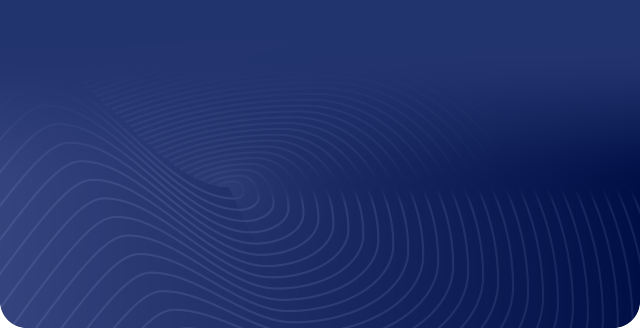
Write a WebGL 2 fragment shader that draws this background.

```glsl
#version 300 es
precision highp float;

#define LINE_HALF_WIDTH 0.27
#define LINE_STRENGTH 0.21
#define UPPER_STRENGTH 0.11
#define GLOW_STRENGTH 0.13
#define CORNER_RADIUS 8.2
#define CANVAS vec2(195.4, 100.0)
#define FOCUS vec2(69.8, 42.9)
#define RING_STEP vec2(1.65, -1.6)
#define CREST vec2(3.55, 84.8)
#define CREST_STEP vec2(3.55, -5.66)
#define VALLEY_STEP vec2(1.65, -3.43)

uniform vec2 u_resolution;
out vec4 fragColor;

const vec3 TOP_BLUE = vec3(0.135, 0.203, 0.432);
const vec3 LEFT_BLUE = vec3(0.208, 0.265, 0.492);
const vec3 RIGHT_NAVY = vec3(0.0, 0.06, 0.275);
const vec3 LINE_BLUE = vec3(0.46, 0.53, 0.73);

// Height of the n-th wave: a steep left flank, a crest, then a slope to the valley
float waveHeight(float x, float n) {
    vec2 crest = CREST + n * CREST_STEP;
    vec2 valley = FOCUS + n * VALLEY_STEP;
    float flank = 1.45 * min(x - crest.x, 0.0);
    float drop = sqrt(flank * flank + 231.0) - 15.2;
    float slope = smoothstep(0.0, 1.0, (x - crest.x) / (valley.x - crest.x));
    return mix(crest.y, valley.y, slope) - drop;
}

// True when a point lies outside the n-th ring, an oval with four unequal radii
bool outsideRing(vec2 offset, float n) {
    vec2 q = offset - n * RING_STEP;
    vec2 radii = n * vec2(q.x > 0.0 ? 2.92 : 6.1, q.y > 0.0 ? 3.38 : 1.83);
    q /= radii;
    return dot(q, q) > 1.0;
}

// Waves fill the lower left, rings the rest
bool inWaves(vec2 p) {
    vec2 d = p - FOCUS;
    if (d.y < 0.0) return d.x < d.y * VALLEY_STEP.x / VALLEY_STEP.y;
    return d.x < 0.0 && p.y < waveHeight(p.x, 0.0);
}

// Continuous line index at a point, by bisection
float lineIndex(vec2 p, bool waves) {
    float low = 0.0;
    float high = waves ? 25.0 : 64.0;
    for (int i = 0; i < 22; i++) {
        float n = 0.5 * (low + high);
        bool beyond = waves ? p.y < waveHeight(p.x, n) : outsideRing(p - FOCUS, n);
        if (beyond) low = n; else high = n;
    }
    return 0.5 * (low + high);
}

float lineOpacity(vec2 p, bool waves) {
    if (waves) return LINE_STRENGTH * (1.0 - smoothstep(40.0, 78.0, p.y));
    float lower = 1.0 - smoothstep(36.5, 43.7, p.y);
    lower *= mix(1.0, 0.72, smoothstep(80.0, 190.0, p.x));
    float upper = smoothstep(41.0, 46.0, p.y) * (1.0 - smoothstep(62.0, 81.0, p.y));
    upper *= 1.0 - smoothstep(95.0, 165.0, p.x);
    upper *= max(smoothstep(42.0, 54.0, p.y), 1.0 - smoothstep(72.0, 95.0, p.x));
    return LINE_STRENGTH * lower + UPPER_STRENGTH * upper;
}

void main() {
    vec2 p = gl_FragCoord.xy / u_resolution * CANVAS;
    float pixel = CANVAS.y / u_resolution.y;

    // Side to side gradient that fades into a flat top
    vec3 side = mix(LEFT_BLUE, RIGHT_NAVY, p.x / CANVAS.x);
    vec3 color = mix(side, TOP_BLUE, smoothstep(41.0, 87.0, p.y));

    // Soft light where the lines gather
    bool waves = inWaves(p);
    vec2 d = p - FOCUS;
    float glow = exp(-length(d * vec2(0.07, 0.11)));
    if (!waves) color = mix(color, LINE_BLUE, GLOW_STRENGTH * glow);

    // Contour lines of even width
    float n = lineIndex(p, waves);
    float density = max(length(vec2(dFdx(n), dFdy(n))) / pixel, 0.0001);
    float dist = abs(fract(n + 0.5) - 0.5) / density;
    float edge = 0.75 * pixel;
    float line = 1.0 - smoothstep(LINE_HALF_WIDTH - 0.5 * edge, LINE_HALF_WIDTH + edge, dist);
    line *= 1.0 - smoothstep(0.3, 0.8, density * pixel);
    line *= smoothstep(0.3, 0.8, n);
    color = mix(color, LINE_BLUE, line * lineOpacity(p, waves));

    // Rounded lower corners
    vec2 corner = vec2(abs(p.x - 0.5 * CANVAS.x) - 0.5 * CANVAS.x, -p.y) + CORNER_RADIUS;
    float rim = length(max(corner, 0.0)) - CORNER_RADIUS;
    color = mix(color, vec3(1.0), smoothstep(-0.5 * pixel, 0.5 * pixel, rim));

    fragColor = vec4(color, 1.0);
}
```
